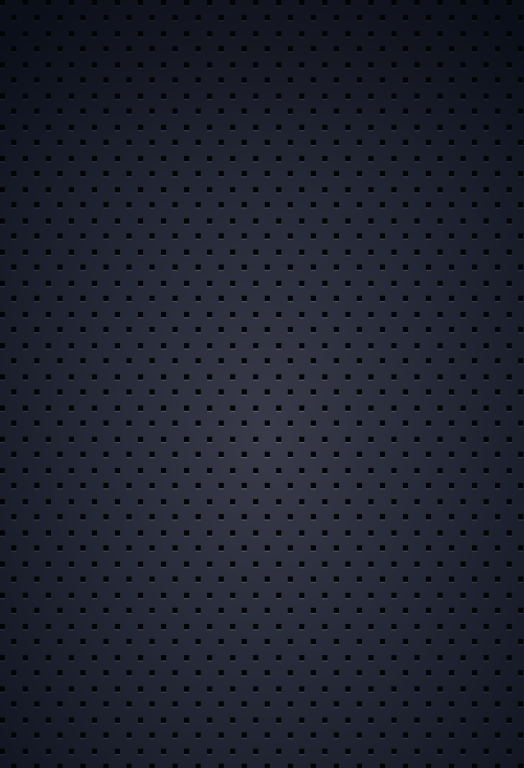
Write a Shadertoy shader that draws this pattern.

```glsl
// Lengths are fractions of the canvas height
#define PITCH vec2(0.0300, 0.040625)
#define EVEN_ORIGIN vec2(0.0030, 0.0033)
#define ODD_ORIGIN vec2(0.0180, 0.0228)
#define HOLE_HALF 0.0034
#define LIP_DROP 0.0018
#define LIP_GAIN 0.60
#define GLOW_CENTRE vec2(0.51, 0.43)
#define GLOW_RADIUS 0.72
#define GLOW_COLOR vec3(0.225, 0.232, 0.290)
#define RIM_COLOR vec3(0.055, 0.073, 0.123)
#define HOLE_COLOR vec3(0.008, 0.012, 0.016)
#define TOP_SHADE 0.22

// Offset from the nearest point of a rectangular lattice
vec2 latticeOffset(vec2 p, vec2 origin) {
    return (fract((p - origin) / PITCH + 0.5) - 0.5) * PITCH;
}

// Antialiased coverage of a square centred on zero
float squareCoverage(vec2 q, float halfSize, float pixel) {
    vec2 edge = clamp((halfSize - abs(q)) / pixel + 0.5, 0.0, 1.0);
    return edge.x * edge.y;
}

// Two interleaved lattices form the staggered rows
float perforation(vec2 p, float pixel) {
    float evenRows = squareCoverage(latticeOffset(p, EVEN_ORIGIN), HOLE_HALF, pixel);
    float oddRows = squareCoverage(latticeOffset(p, ODD_ORIGIN), HOLE_HALF, pixel);
    return max(evenRows, oddRows);
}

// Off-centre elliptical glow, darker towards the top edge
vec3 panelColor(vec2 uv) {
    float falloff = length(uv - GLOW_CENTRE) / GLOW_RADIUS;
    vec3 color = mix(GLOW_COLOR, RIM_COLOR, min(falloff, 1.0));
    return color * (1.0 - TOP_SHADE * smoothstep(0.72, 1.0, uv.y));
}

void mainImage(out vec4 fragColor, in vec2 fragCoord) {
    vec2 uv = fragCoord / iResolution.xy;
    float pixel = 1.0 / iResolution.y;
    vec2 p = vec2(fragCoord.x * pixel, 1.0 - uv.y); // y runs downwards

    float hole = perforation(p, pixel);
    float lip = perforation(p - vec2(0.0, LIP_DROP), pixel) * (1.0 - hole);

    // Lit lower lip, then the dark hole
    vec3 color = panelColor(uv) * (1.0 + LIP_GAIN * lip);
    color = mix(color, HOLE_COLOR, hole);
    fragColor = vec4(color, 1.0);
}
```
